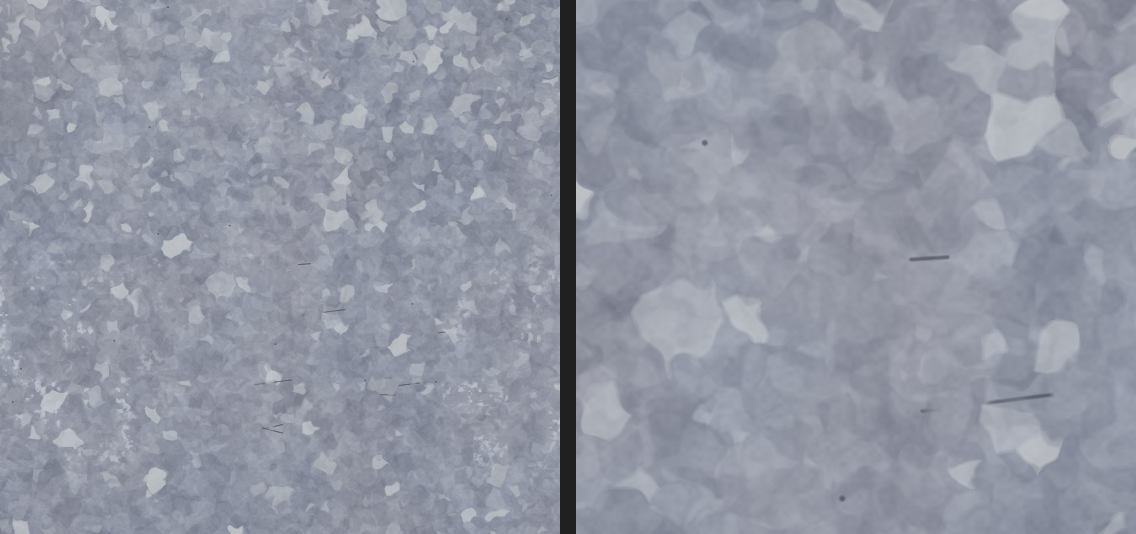
Left: the whole. Right: its middle third, enlarged.
Give the GLSL for this texture, as a Shadertoy shader.

```glsl
// Galvanised steel sheet: overlapping layers of weighted, warped Voronoi cells
// make the zinc spangle; some cells turn into pale flakes, denser to the top.
// Soft clouding, pale crusty marks, pits and thin scratches age the surface.

const vec3 STEEL = vec3(0.560, 0.578, 0.634);
const vec3 FLAKE = vec3(0.750, 0.766, 0.782);
const vec3 CRUST = vec3(0.755, 0.770, 0.810);
const vec3 STAIN = vec3(0.560, 0.545, 0.560);
const vec3 SCRATCH = vec3(0.270, 0.280, 0.320);
const vec3 TONE_TINT = vec3(1.0, 1.0, 0.92);   // how tone changes each channel

const float COARSE_SCALE = 35.0;   // cells per canvas height
const float MEDIUM_SCALE = 53.0;
const float FINE_SCALE = 88.0;
const float FLAKE_LOW = 0.085;     // share of flake cells at the bottom
const float FLAKE_HIGH = 0.205;    // and at the top
const float EDGE = 0.0028;         // softness of the cell borders
const float SIZE_SPREAD = 0.5;     // variation in cell size
const int SCRATCHES = 8;

float hash(vec2 p) {
    return fract(sin(dot(p, vec2(127.1, 311.7))) * 43758.5453);
}

float noise(vec2 p) {
    vec2 i = floor(p), f = fract(p);
    f = f * f * (3.0 - 2.0 * f);
    return mix(mix(hash(i), hash(i + vec2(1, 0)), f.x),
               mix(hash(i + vec2(0, 1)), hash(i + vec2(1, 1)), f.x), f.y);
}

float fbm(vec2 p) {
    float sum = 0.0, gain = 0.5;
    for (int i = 0; i < 4; i++) {
        sum += gain * noise(p);
        p = p * 2.03 + 17.3;
        gain *= 0.5;
    }
    return sum / 0.9375;
}

// Tone (-1..1) and flake opacity (0..1) of one cell
vec2 cellLook(vec2 cell, float scale, float seed) {
    vec2 centre = cell / scale;
    float share = mix(FLAKE_LOW, FLAKE_HIGH, smoothstep(0.3, 1.0, centre.y));
    share *= 0.4 + 1.2 * noise(centre * 9.0 + seed);
    float rank = max(0.0, 1.0 - (1.0 - hash(cell + seed + 5.7)) / share);
    return vec2(2.0 * hash(cell + seed + 9.1) - 1.0, pow(rank, 1.5));
}

// Voronoi cells of uneven size, blended across their borders
vec2 spangle(vec2 p, float scale, float seed) {
    vec2 q = p * scale, base = floor(q);
    vec2 nearest = base, second = base;
    float d1 = 9.0, d2 = 9.0;
    for (int y = -2; y <= 2; y++)
    for (int x = -2; x <= 2; x++) {
        vec2 cell = base + vec2(x, y);
        vec2 jitter = vec2(hash(cell + seed), hash(cell + seed + 31.4));
        float d = length(cell + jitter - q) - SIZE_SPREAD * hash(cell + seed + 63.2);
        if (d < d1) {
            d2 = d1; second = nearest;
            d1 = d;  nearest = cell;
        } else if (d < d2) {
            d2 = d;  second = cell;
        }
    }
    vec2 a = cellLook(nearest, scale, seed), b = cellLook(second, scale, seed);
    return mix(0.5 * (a + b), a, smoothstep(0.0, EDGE * scale, d2 - d1));
}

// Thin, slightly tilted scratches in the middle of the sheet
float scratches(vec2 p) {
    float mask = 0.0;
    for (int i = 0; i < SCRATCHES; i++) {
        vec2 id = vec2(float(i), 3.7);
        vec2 start = vec2(0.4 + 0.42 * hash(id), 0.15 + 0.4 * hash(id + 11.0));
        float angle = 0.6 * (hash(id + 23.0) - 0.5);
        float len = mix(0.015, 0.1, hash(id + 37.0));
        vec2 dir = vec2(cos(angle), sin(angle)), r = p - start;
        float d = length(r - dir * clamp(dot(r, dir), 0.0, len));
        mask = max(mask, smoothstep(0.0020, 0.0002, d));
    }
    return mask * smoothstep(0.2, 0.6, noise(p * 75.0));
}

// Sparse dark pits on a loose grid
float pits(vec2 p) {
    vec2 q = p * 15.0, cell = floor(q);
    vec2 centre = 0.2 + 0.6 * vec2(hash(cell + 2.3), hash(cell + 8.9));
    float d = length(fract(q) - centre) / 15.0;
    return step(0.93, hash(cell + 41.0)) * smoothstep(0.0028, 0.0006, d);
}

void mainImage(out vec4 fragColor, in vec2 fragCoord) {
    vec2 p = fragCoord / iResolution.y;
    float x = fragCoord.x / iResolution.x;

    // Ragged cell outlines
    vec2 warp = vec2(noise(p * 70.0), noise(p * 70.0 + 70.0)) - 0.5;
    vec2 w = p + 0.014 * warp;
    vec2 coarse = spangle(w, COARSE_SCALE, 1.0);
    vec2 medium = spangle(w, MEDIUM_SCALE, 101.0);
    vec2 fine = spangle(w, FINE_SCALE, 203.0);

    // Grey spangle, clouding, vertical streaks and grain
    float tone = 0.029 * coarse.x + 0.030 * medium.x + 0.026 * fine.x;
    tone += 0.070 * (fbm(p * 4.0) - 0.5) + 0.022 * (noise(p * vec2(24.0, 2.5)) - 0.5);
    tone += 0.045 * (fbm(p * 120.0) - 0.5) + 0.030 * (noise(p * 300.0) - 0.5);
    vec3 color = STEEL + tone * TONE_TINT;
    color += vec3(-0.012, 0.0, 0.010) * (2.0 * fbm(p * 9.0 + 40.0) - 1.0);
    float stain = smoothstep(0.16, 0.0, x) * smoothstep(0.65, 0.9, p.y);
    color = mix(color, STAIN, 0.5 * stain * noise(p * vec2(30.0, 8.0)));

    // Pale flakes
    float flake = max(max(coarse.y, medium.y), 0.6 * fine.y);
    color = mix(color, FLAKE + 0.4 * tone, 0.95 * flake);

    // Crusty pale marks towards both lower sides
    float sides = smoothstep(0.36, 0.2, x) + smoothstep(0.7, 0.86, x);
    float region = sides * smoothstep(0.58, 0.42, p.y) * smoothstep(0.05, 0.2, p.y);
    float patches = smoothstep(0.5, 0.75, noise(p * vec2(30.0, 19.0) + 6.0));
    float specks = smoothstep(0.5, 0.72, fbm(p * 100.0 + 13.0));
    color = mix(color, CRUST, region * patches * (0.12 + 0.75 * specks));

    // Dark damage
    color = mix(color, SCRATCH, 0.65 * max(scratches(p), pits(p)));
    fragColor = vec4(color, 1.0);
}
```
